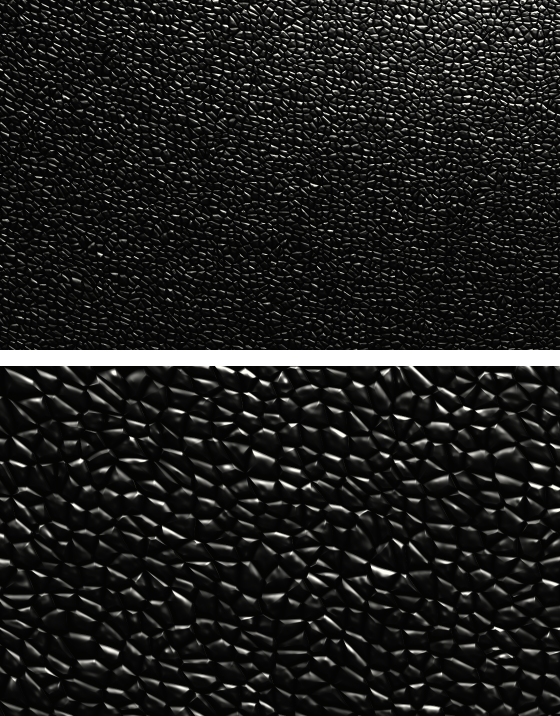
Top, the full canvas; bottom, a detail of the centre.
A WebGL 1 fragment shader for this texture:

```glsl
precision highp float;
// Black pebbled leather, lit from the upper right.

#define GRAINS vec2(43.0, 55.0) // grains per canvas height, across and up
#define SLANT 0.38              // downhill slope of the grain rows at the left
#define JITTER 0.85             // irregularity of the grain centres
#define WARP 0.45               // bending of the rows, in grains
#define RELIEF 0.45             // height of the grains
#define WRINKLE 0.09            // height of the fine creases
#define GLOSS 1.0               // strength of the highlights
#define AMBIENT 0.014           // light left in the shadows

uniform vec2 u_resolution;

float hash(vec2 p) {
  return fract(sin(dot(p, vec2(127.1, 311.7))) * 43758.5453);
}

vec2 hash2(vec2 p) {
  return vec2(hash(p), hash(p + 57.3));
}

float noise(vec2 p) {
  vec2 i = floor(p);
  vec2 f = fract(p);
  f = f * f * (3.0 - 2.0 * f);
  return mix(mix(hash(i), hash(i + vec2(1.0, 0.0)), f.x),
             mix(hash(i + vec2(0.0, 1.0)), hash(i + 1.0), f.x), f.y);
}

// Canvas position to grain space: larger, slanted grains towards the left
vec2 grainSpace(vec2 p) {
  vec2 g = p;
  g.x += 0.06 * p.x * p.x;
  g.y += SLANT * (p.x - 0.3 * p.x * p.x);
  g.y *= 0.9 + 0.08 * p.x;
  g *= GRAINS;
  vec2 bend = vec2(noise(g * 0.35), noise(g * 0.35 + 31.7)) - 0.5;
  return g + 2.0 * WARP * bend;
}

// Cellular grains: x = height, y = distance to the groove, z = random tone
vec3 grain(vec2 g) {
  vec2 cell = floor(g);
  float nearest = 9.0;
  float second = 9.0;
  float tone = 0.0;
  for (int j = -1; j <= 1; j++) {
    for (int i = -1; i <= 1; i++) {
      vec2 c = cell + vec2(float(i), float(j));
      float d = length(c + 0.5 + JITTER * (hash2(c) - 0.5) - g);
      if (d < nearest) {
        second = nearest;
        nearest = d;
        tone = hash(c + 9.1);
      } else {
        second = min(second, d);
      }
    }
  }
  float groove = second - nearest;
  float height = RELIEF * (1.0 - exp(-5.0 * groove));
  height += WRINKLE * noise(g * 3.3);
  return vec3(height, groove, tone);
}

float leather(vec2 p) {
  vec2 g = grainSpace(p);
  vec2 e = vec2(0.07, 0.0);
  vec3 here = grain(g);
  vec2 slope = vec2(grain(g + e.xy).x, grain(g + e.yx).x) - here.x;
  vec3 normal = normalize(vec3(-slope / e.x, 1.0));

  // Glow of the lamp: broad in the upper right, fading downwards
  vec2 away = (p - vec2(1.3, 1.05)) * vec2(0.8, 1.3);
  float glow = exp(-2.6 * dot(away, away));
  float strength = 0.5 + 0.35 * p.y + 0.4 * glow;

  // Tight sparkles in the dark, softer sheen near the lamp
  vec3 lamp = normalize(vec3(0.12, 0.8, 0.6));
  float facing = max(dot(normal, lamp), 0.0);
  float sheen = pow(facing, mix(9.0, 4.0, glow));
  float patchy = 0.3 + 1.3 * noise(g * vec2(1.6, 2.0) + 13.0);
  float shadow = smoothstep(0.02, 0.24, here.y);
  float light = sheen * patchy * (0.6 + 0.8 * here.z) * strength * GLOSS;
  light += facing * (0.02 + 0.08 * glow);
  return AMBIENT + light * shadow;
}

void main() {
  // Four samples per pixel smooth the edges
  float light = 0.0;
  for (int j = 0; j < 2; j++) {
    for (int i = 0; i < 2; i++) {
      vec2 offset = 0.5 * vec2(float(i), float(j)) - 0.25;
      light += 0.25 * min(leather((gl_FragCoord.xy + offset) / u_resolution.y), 1.0);
    }
  }
  vec3 warmBlack = vec3(1.0, 0.995, 0.96);
  gl_FragColor = vec4(light * warmBlack, 1.0);
}
```
